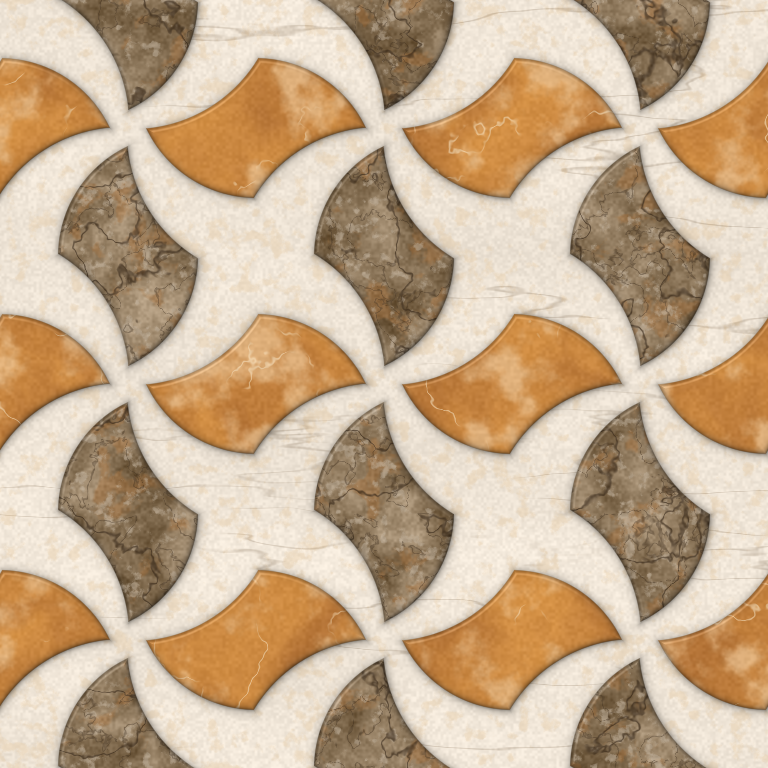
Give the GLSL for this pattern, as a Shadertoy shader.

```glsl
// Pinwheel floor of bevelled ochre and brown marble blades inlaid in cream stone.
#define REPEATS 3.0
#define BULGE_OFFSET 0.201
#define BULGE_RADIUS 0.474
#define SCOOP_CENTER vec2(-0.480, 0.566)
#define SCOOP_RADIUS 0.570
#define RIM_WIDTH 0.010
#define SHADOW_WIDTH 0.013
#define LIGHT_DIR vec2(-0.6, 0.8)
#define CREAM vec3(0.940, 0.900, 0.845)
#define OCHRE vec3(0.775, 0.515, 0.245)
#define BROWN vec3(0.530, 0.445, 0.335)

float hash(vec2 p) {
    vec3 q = fract(vec3(p.xyx) * 0.1031);
    q += dot(q, q.yzx + 33.33);
    return fract((q.x + q.y) * q.z);
}

float noise(vec2 p) {
    vec2 i = floor(p), f = fract(p);
    f = f * f * (3.0 - 2.0 * f);
    return mix(mix(hash(i), hash(i + vec2(1, 0)), f.x),
               mix(hash(i + vec2(0, 1)), hash(i + vec2(1, 1)), f.x), f.y);
}

float fbm(vec2 p) {
    float sum = 0.0, amp = 0.5;
    for (int k = 0; k < 5; k++) {
        sum += amp * noise(p);
        p = mat2(1.6, 1.2, -1.2, 1.6) * p + 17.3;
        amp *= 0.5;
    }
    return sum / 0.97;
}

// Thin line along the middle level of the noise.
float vein(vec2 p, float width) {
    return 1.0 - smoothstep(0.0, width, abs(fbm(p) - 0.5));
}

// Blade: two bulging arcs minus two scooped arcs, symmetric about its centre.
float blade(vec2 p) {
    vec2 bulge = vec2(0.0, BULGE_OFFSET);
    float lens = max(length(p - bulge), length(p + bulge)) - BULGE_RADIUS;
    float scoop = SCOOP_RADIUS - min(length(p - SCOOP_CENTER), length(p + SCOOP_CENTER));
    return max(lens, scoop);
}

vec3 creamStone(vec2 p) {
    vec3 c = CREAM + 0.07 * (fbm(p * vec2(1.0, 2.5)) - 0.5);
    c += 0.07 * (noise(p * 95.0) - 0.5);
    float flecks = smoothstep(0.52, 0.75, fbm(p * 24.0));
    c = mix(c, vec3(0.90, 0.80, 0.66), 0.45 * flecks);
    float streaks = vein(p * vec2(0.6, 4.0) + 41.0, 0.012) * smoothstep(0.45, 0.6, fbm(p + 9.0));
    return c - streaks * vec3(0.10, 0.11, 0.12);
}

vec3 ochreMarble(vec2 p, float tone) {
    float cloud = fbm(p * 4.0 + 2.0 * fbm(p * 3.0));
    vec3 c = OCHRE + (cloud - 0.5) * vec3(0.22, 0.20, 0.10);
    float pale = smoothstep(0.50, 0.78, fbm(p * 7.0 + 31.0) + 0.14 * (tone - 0.4));
    c = mix(c, vec3(0.91, 0.75, 0.56), 0.75 * pale);
    float whiteVein = vein(p * 3.5 + 5.0, 0.014) * smoothstep(0.48, 0.62, fbm(p * 5.0 + 60.0));
    c = mix(c, vec3(0.95, 0.86, 0.72), 0.6 * whiteVein);
    return c + 0.06 * (noise(p * 80.0) - 0.5);
}

vec3 brownMarble(vec2 p, float tone) {
    vec2 warped = p + 0.12 * vec2(fbm(p * 5.0), fbm(p * 5.0 + 20.0));
    float mottle = fbm(warped * 9.0);
    vec3 c = BROWN + (mottle - 0.5) * 0.42 + 0.07 * (tone - 0.5);
    float rust = smoothstep(0.54, 0.72, fbm(warped * 13.0 + 70.0));
    c = mix(c, vec3(0.63, 0.44, 0.25), 0.55 * rust);
    float chips = smoothstep(0.57, 0.76, fbm(p * 28.0 + 12.0));
    c = mix(c, vec3(0.74, 0.68, 0.60), 0.6 * chips);
    float cracks = max(vein(warped * 4.0 + 8.0, 0.022), 0.6 * vein(warped * 8.0 + 50.0, 0.022));
    c = mix(c, vec3(0.25, 0.19, 0.13), 0.65 * cracks);
    return c + 0.10 * (noise(p * 90.0) - 0.5);
}

// Sets one bevelled blade into the ground, with a soft contact shadow.
vec3 inlay(vec3 ground, vec3 stone, vec2 q, vec2 light, float aa) {
    float d = blade(q);
    float facing = (blade(q + 0.004 * light) - d) / 0.004;
    ground *= 1.0 - (0.32 - 0.12 * facing) * exp(-max(d, 0.0) / SHADOW_WIDTH);
    stone *= 1.0 - (0.40 - 0.14 * facing) * exp(min(d, 0.0) / RIM_WIDTH);
    float band = 1.0 - smoothstep(0.0, 0.008, abs(d + 0.014));
    stone += 0.13 * band * max(facing, 0.0);
    return mix(ground, stone, 1.0 - smoothstep(-aa, aa, d));
}

void mainImage(out vec4 fragColor, in vec2 fragCoord) {
    vec2 p = REPEATS * fragCoord / iResolution.y;
    float aa = 0.8 * REPEATS / iResolution.y;

    // Ochre blades lie flat; brown blades stand half a cell away, turned a quarter.
    vec2 ochreCenter = vec2(floor(p.x + 0.5), floor(p.y) + 0.5);
    vec2 brownCenter = vec2(floor(p.x) + 0.5, floor(p.y + 0.5));
    vec2 a = p - ochreCenter;
    vec2 b = p - brownCenter;
    float ochreTone = hash(ochreCenter + 3.7);
    float brownTone = hash(brownCenter + 8.1);

    vec3 color = creamStone(p);
    color = inlay(color, ochreMarble(a + 7.0 * ochreCenter + 20.0, ochreTone), a, LIGHT_DIR, aa);
    vec2 turnedLight = vec2(LIGHT_DIR.y, -LIGHT_DIR.x);
    color = inlay(color, brownMarble(b + 5.0 * brownCenter + 40.0, brownTone), vec2(b.y, -b.x), turnedLight, aa);
    fragColor = vec4(clamp(color, 0.0, 1.0), 1.0);
}
```
